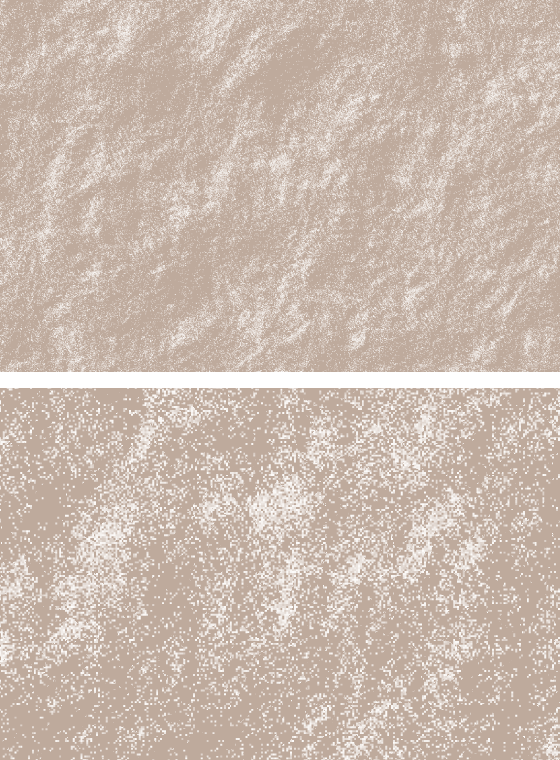
Top: the whole. Bottom: its middle third, enlarged.
Write a Shadertoy shader that draws this texture.

```glsl
// Rough stone dusted with fine white grains on a warm beige ground.
// A diagonal noise relief is lit from the side; the light sets how densely
// the tiny grains are scattered, and each pixel averages the grains it covers.

const vec3 GROUND_COLOR = vec3(0.745, 0.666, 0.612);
const vec3 GRAIN_COLOR = vec3(0.995, 0.99, 0.985);
const float GRAIN_ROWS = 575.0;    // grains per canvas height
const float FAINTEST_GRAIN = 0.4;  // opacity of the weakest grain
const float RIDGE_ANGLE = 0.75;    // direction of the ridges, radians
const float RIDGE_STRETCH = 1.15;  // length of the lumps against their width
const float RIDGE_SCALE = 4.8;     // broadest lumps per canvas height
const float LIGHT_ANGLE = 2.5;
const float LIGHT_STEP = 0.010;    // distance used to measure the slope
const float OCTAVE_GAIN = 0.52;
const float WARP = 0.05;
const float SLOPE_BIAS = 2.75;
const float SLOPE_RANGE = 5.8;
const float CLUMP_SCALE = 24.0;    // small clumps per canvas height
const float CLUMP_STRENGTH = 0.9;
const float MAX_DENSITY = 0.8;
const int OCTAVES = 6;
const int SAMPLES = 4;             // grain samples per pixel side

float hash(vec2 p) {
    return fract(sin(dot(p, vec2(12.9898, 78.233))) * 43758.5453);
}

mat2 rotation(float angle) {
    float c = cos(angle), s = sin(angle);
    return mat2(c, s, -s, c);
}

float valueNoise(vec2 p) {
    vec2 cell = floor(p), f = fract(p);
    vec2 u = f * f * f * (f * (f * 6.0 - 15.0) + 10.0);
    float low = mix(hash(cell), hash(cell + vec2(1.0, 0.0)), u.x);
    float high = mix(hash(cell + vec2(0.0, 1.0)), hash(cell + 1.0), u.x);
    return mix(low, high, u.y);
}

// Height of the stone, stretched along the ridge direction
float relief(vec2 p) {
    vec2 q = rotation(-RIDGE_ANGLE) * p * RIDGE_SCALE;
    q.x /= RIDGE_STRETCH;
    mat2 turn = rotation(0.6);
    float height = 0.0, amplitude = 1.0;
    for (int i = 0; i < OCTAVES; i++) {
        height += amplitude * valueNoise(q + 17.3);
        q = turn * q * 2.03 + 5.7;
        amplitude *= OCTAVE_GAIN;
    }
    return height;
}

// Small even clumps, centred on zero
float clumps(vec2 p) {
    vec2 q = rotation(0.4) * p * CLUMP_SCALE;
    return 0.5 * (valueNoise(q) + valueNoise(q * 2.1 + 9.0)) - 0.5;
}

// Share of the surface covered by grains, from the lit slope
float grainDensity(vec2 p) {
    vec2 bend = vec2(valueNoise(p * 7.0 + 31.0), valueNoise(p * 7.0 + 63.0));
    p += WARP * (bend - 0.5);
    vec2 toLight = vec2(cos(LIGHT_ANGLE), sin(LIGHT_ANGLE)) * LIGHT_STEP;
    float slope = (relief(p) - relief(p + toLight)) / (LIGHT_STEP * RIDGE_SCALE);
    float lit = max((slope + SLOPE_BIAS) / SLOPE_RANGE, 0.12);
    return min(lit * lit * (1.0 + CLUMP_STRENGTH * clumps(p)), MAX_DENSITY);
}

// Opacity of the grain in one cell, zero where there is none
float grain(vec2 cell, float density) {
    float opacity = mix(FAINTEST_GRAIN, 1.0, hash(cell.yx + 0.71));
    return opacity * step(hash(cell + 0.37), density);
}

void mainImage(out vec4 fragColor, in vec2 fragCoord) {
    float density = grainDensity(fragCoord / iResolution.y);

    // Average the grains beneath this pixel
    float coverage = 0.0;
    for (int y = 0; y < SAMPLES; y++) {
        for (int x = 0; x < SAMPLES; x++) {
            vec2 offset = (vec2(x, y) + 0.5) / float(SAMPLES) - 0.5;
            vec2 cell = floor((fragCoord + offset) / iResolution.y * GRAIN_ROWS);
            coverage += grain(cell, density);
        }
    }
    coverage /= float(SAMPLES * SAMPLES);

    fragColor = vec4(mix(GROUND_COLOR, GRAIN_COLOR, coverage), 1.0);
}
```
